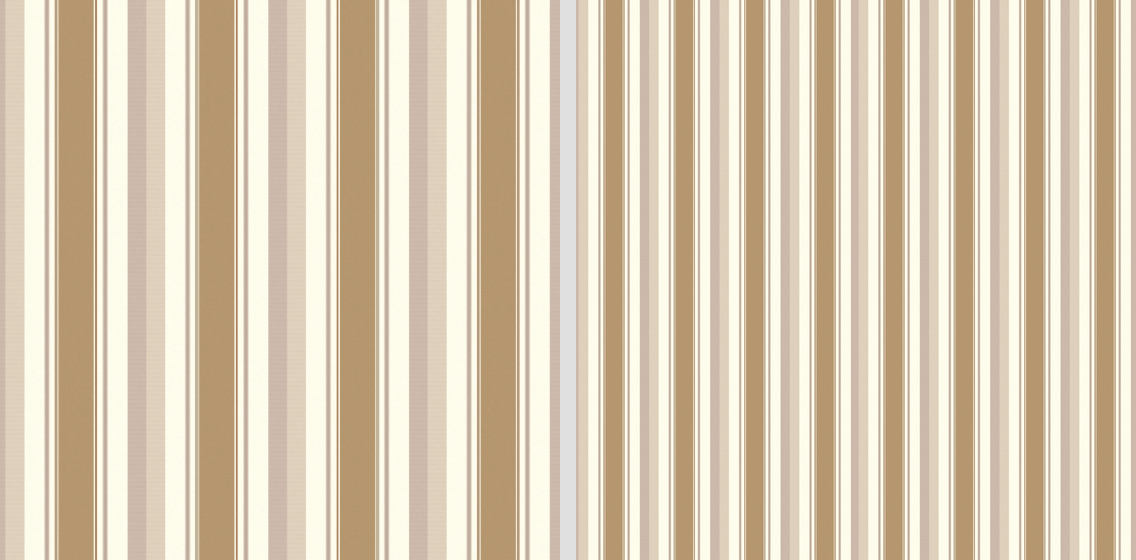
Left: one tile. Right: repeated 2 by 2.
Write a three.js fragment shader that draws this pattern.

```glsl
// Vertical awning stripes: four tan bands with pinstripes, cream gaps and paired mauve and beige bands.
varying vec2 vUv;

// Soft-edged band around a centre.
float band(float x, float centre, float halfWidth, float soft) {
  return 1.0 - smoothstep(halfWidth - soft, halfWidth + soft, abs(x - centre));
}

float hash(vec2 p) {
  return fract(sin(dot(p, vec2(12.99, 78.23))) * 4375.85);
}

void main() {
  vec3 cream = vec3(0.995, 0.99, 0.925);
  vec3 tan_ = vec3(0.71, 0.59, 0.435);
  vec3 mauve = vec3(0.80, 0.725, 0.67);
  vec3 beige = vec3(0.87, 0.815, 0.735);

  // 768 units across; the slack of the period falls inside the mauve band at the edge.
  float period = 193.0;
  float x = vUv.x * 768.0 - 104.3;
  float repeat = floor(x / period + 0.5);
  float side = x - repeat * period;
  float d = abs(side);

  // Paired wide bands: beige left of each tan band, mauve right of it.
  vec3 pairColour = mix(beige, mauve, smoothstep(-1.0, 1.0, side));
  float seamBlend = smoothstep(period * 0.5 - 1.2, period * 0.5, d);
  pairColour = mix(pairColour, mix(beige, mauve, 0.3), seamBlend);
  float pairMask = smoothstep(69.6, 71.8, d);
  vec3 colour = mix(cream, pairColour, pairMask);

  // Blurred grey pinstripe, darker in its core.
  colour = mix(colour, mauve, band(d, 40.0, 3.2, 1.6));
  colour = mix(colour, vec3(0.72, 0.65, 0.59), 0.75 * band(d, 40.0, 1.5, 1.4));

  // Hairline beside the tan band, from crisp russet to wide khaki.
  vec4 pick = vec4(equal(vec4(mod(repeat, 4.0)), vec4(0.0, 1.0, 2.0, 3.0)));
  vec4 softness = side < 0.0 ? vec4(0.6, 1.0, 0.0, 0.5) : vec4(0.2, 0.0, 1.0, 0.5);
  float blur = dot(pick, softness);
  vec3 hairColour = mix(vec3(0.66, 0.50, 0.36), vec3(0.76, 0.70, 0.60), blur);
  colour = mix(colour, hairColour, band(d, 27.4, mix(1.2, 2.5, blur), 0.9));

  // Wide tan band.
  colour = mix(colour, tan_, band(d, 0.0, 24.2, 1.0));

  // Faint weave on the paired bands and a trace of grain everywhere.
  colour += 0.006 * pairMask * sin(6.2831853 * 128.0 * vUv.y);
  colour += 0.008 * (hash(floor(vUv * 256.0)) - 0.5);

  gl_FragColor = vec4(colour, 1.0);
}
```
